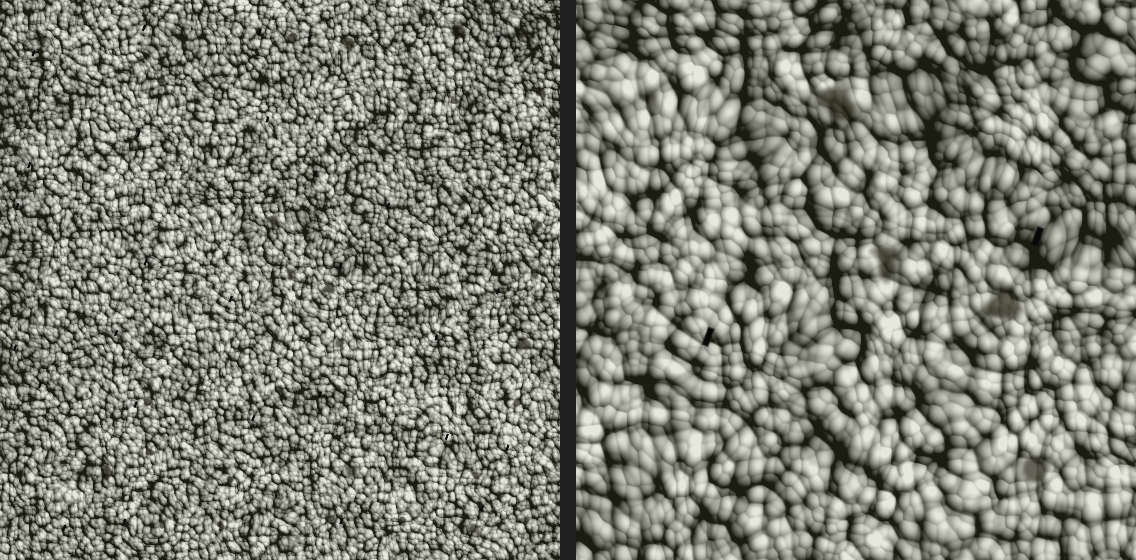
Left, the full canvas; right, a detail of the centre.
This texture is drawn by a three.js fragment shader. Its source:

```glsl
// Rough grey plaster of packed round grains, with brown pits and small slanted black flecks.
varying vec2 vUv;

const vec3 PLASTER_TINT = vec3(0.0, 0.008, -0.033);
const vec3 PIT_COLOR = vec3(0.17, 0.16, 0.11);
const vec3 FLECK_COLOR = vec3(0.03, 0.03, 0.03);
const vec2 LIGHT_DIR = vec2(0.75, 0.66);

float hash(vec2 p) {
  return fract(sin(dot(p, vec2(127.1, 311.7))) * 43758.5453);
}

vec2 hash2(vec2 p) {
  return vec2(hash(p), hash(p + 57.3));
}

float valueNoise(vec2 p) {
  vec2 cell = floor(p);
  vec2 f = fract(p);
  f = f * f * (3.0 - 2.0 * f);
  float low = mix(hash(cell), hash(cell + vec2(1.0, 0.0)), f.x);
  float high = mix(hash(cell + vec2(0.0, 1.0)), hash(cell + vec2(1.0, 1.0)), f.x);
  return mix(low, high, f.y);
}

// Softly joined domes: xy = surface lean, z = height, w = tone of the grain.
vec4 grains(vec2 p, float seed) {
  vec2 cell = floor(p);
  vec4 sum = vec4(0.0);
  float total = 0.0;
  for (int y = -1; y <= 1; y++) {
    for (int x = -1; x <= 1; x++) {
      vec2 id = cell + vec2(float(x), float(y));
      vec2 offset = p - id - 0.08 - 0.84 * hash2(id + seed);
      float radius = mix(0.42, 0.78, hash(id + seed + 19.7));
      float dome = radius * (1.0 - dot(offset, offset) / (radius * radius));
      float weight = exp(10.0 * dome);
      sum += weight * vec4(offset / radius, dome, hash(id + seed + 83.1) - 0.5);
      total += weight;
    }
  }
  return sum / total;
}

float grainLight(vec4 grain, float slope, float depth, float tone) {
  return slope * dot(grain.xy, LIGHT_DIR) + depth * (grain.z - 0.36) + tone * grain.w;
}

// One ragged pit in some cells of a grid, more of them to the right.
float pits(vec2 uv, float count, float ragged) {
  vec2 id = floor(uv * count);
  vec2 center = (id + 0.25 + 0.5 * hash2(id + 7.9)) / count;
  float present = step(hash(id + 31.4), mix(0.3, 0.6, uv.x));
  float radius = mix(0.005, 0.013, hash(id + 3.6));
  float dist = length(uv - center) + 0.012 * (ragged - 0.5);
  return present * (1.0 - smoothstep(0.4 * radius, 1.2 * radius, dist));
}

// One short slanted stroke in most cells of a grid.
float flecks(vec2 uv, float count) {
  vec2 id = floor(uv * count);
  vec2 center = (id + 0.12 + 0.76 * hash2(id + 41.2)) / count;
  vec2 axis = normalize(vec2(0.36, 1.0));
  vec2 d = uv - center;
  vec2 local = abs(vec2(dot(d, vec2(axis.y, -axis.x)), dot(d, axis)));
  vec2 edge = local - vec2(0.0019, 0.0055);
  float present = step(hash(id + 12.5), 0.85);
  return present * (1.0 - smoothstep(-0.0008, 0.0008, max(edge.x, edge.y)));
}

// Broad falloff at the left side and the right corners.
float broadShade(vec2 uv) {
  float left = 1.0 - smoothstep(0.0, 0.12, uv.x);
  float top = 1.0 - smoothstep(0.0, 0.35, distance(uv, vec2(1.0)));
  float bottom = 1.0 - smoothstep(0.0, 0.3, distance(uv, vec2(1.0, 0.0)));
  return 0.1 * left + 0.09 * top + 0.07 * bottom;
}

void main() {
  // Uneven packing, slightly stretched upward
  vec2 bend = vec2(valueNoise(vUv * 24.0), valueNoise(vUv * 24.0 + 63.0)) - 0.5;
  vec2 p = (vUv + 0.012 * bend) * vec2(1.0, 0.9);
  vec4 coarse = grains(p * 74.0, 0.0);
  vec4 fine = grains(p * 128.0, 211.0);

  // Light on grains, hollows between clumps, and broad unevenness
  float clump = valueNoise(p * 38.0 + 17.0);
  float drift = valueNoise(vUv * 5.0 + 5.0) - 0.5;
  float speckle = valueNoise(vUv * 240.0) - 0.5;
  float value = 0.575 + grainLight(coarse, 0.3, 0.56, 0.12);
  value += grainLight(fine, 0.15, 0.28, 0.06);
  value += 0.26 * (clump - 0.5) + 0.09 * drift + 0.09 * speckle;
  value -= broadShade(vUv);
  value = clamp(value, 0.1, 0.9);

  // Colour, pits and flecks
  vec3 color = vec3(value) + PLASTER_TINT;
  float pit = pits(vUv, 9.0, valueNoise(vUv * 110.0 + 29.0));
  color = mix(color, PIT_COLOR + 0.2 * (value - 0.4), 0.8 * pit);
  color = mix(color, FLECK_COLOR, flecks(vUv, 6.0));
  gl_FragColor = vec4(color, 1.0);
}
```
